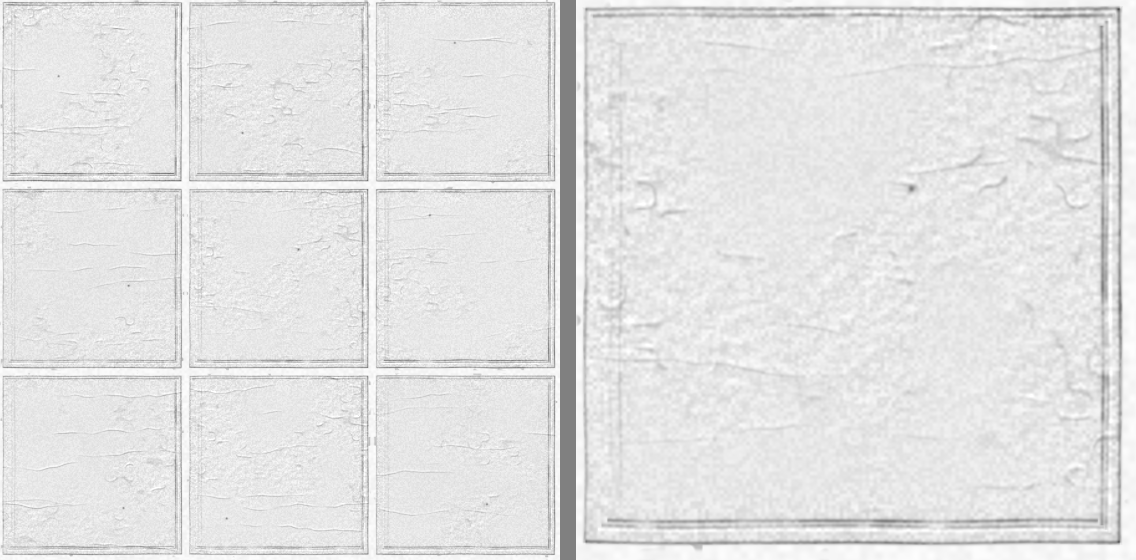
Left, the full canvas; right, a detail of the centre.
Give the GLSL for this texture map, as a WebGL 1 fragment shader.

```glsl
precision highp float;
// Glazed white square tiles, three by three, with pale grout, bevelled rims, wrinkles and flecks.
uniform vec2 u_resolution;

const float TILES = 3.0;
const float GROUT_HALF = 0.020;    // lengths are in tile widths
const vec2 GRID_SHIFT = vec2(0.006, -0.008);
const float RIM_WOBBLE = 0.005;
const float LINE_WIDTH = 0.0036;
const float GLAZE = 0.906;
const float GROUT = 0.968;
const float TILE_VARIATION = 0.012;
const float CLOUDING = 0.02;
const float RIM_SHADE = 0.022;
const float GRAIN = 0.085;
const float GRAIN_SCALE = 150.0;
const float RELIEF_SCALE = 56.0;
const float RELIEF = 0.13;
const float FLECK_SCALE = 24.0;
const float FLECK = 0.13;
const float WRINKLE = 0.13;
const float PIT = 0.35;
const float CHIP = 0.22;

float hash(vec2 p) {
  vec3 q = fract(vec3(p.xyx) * 0.1031);
  q += dot(q, q.yzx + 33.33);
  return fract((q.x + q.y) * q.z);
}

float noise(vec2 p) {
  vec2 i = floor(p), f = fract(p);
  f = f * f * (3.0 - 2.0 * f);
  return mix(mix(hash(i), hash(i + vec2(1.0, 0.0)), f.x),
             mix(hash(i + vec2(0.0, 1.0)), hash(i + 1.0), f.x), f.y);
}

float fbm(vec2 p) {
  float sum = 0.0, gain = 0.5;
  for (int i = 0; i < 3; i++) {
    sum += gain * noise(p);
    p = p * 2.03 + 17.0;
    gain *= 0.5;
  }
  return sum / 0.875;
}

// Soft stroke at distance d, never thinner than a pixel
float stroke(float d, float width, float px) {
  float w = max(width, px * 0.6);
  return exp(-d * d / (w * w));
}

// Rim line parallel to one side, mitred at its ends
float rim(float side, float along, float offset, float px) {
  float mitre = smoothstep(offset - px, offset + px, min(along, 1.0 - along));
  return stroke(side - offset, LINE_WIDTH, px) * mitre;
}

// Broken dark grooves, a light ridge and soft shade for one bevelled side
float bevel(float side, float along, float width, float strength, float seed, float px) {
  float worn = 0.65 + 0.7 * noise(vec2(along * 9.0, seed));
  float broken = smoothstep(0.1, 0.6, noise(vec2(along * 23.0, seed + 11.0)));
  float d = side + (noise(vec2(along * 6.0, seed + 5.0)) - 0.5) * RIM_WOBBLE;
  float drift = (noise(vec2(along * 4.0, seed + 8.0)) - 0.5) * RIM_WOBBLE;
  float tone = -0.30 * rim(d, along, GROUT_HALF + 0.003, px) * (0.35 + 0.65 * strength);
  tone += 0.09 * rim(d, along, GROUT_HALF + width * 0.6, px) * strength;
  tone -= 0.16 * rim(d + drift, along, GROUT_HALF + width * 0.75, px) * strength * broken;
  tone -= 0.28 * rim(d, along, GROUT_HALF + width, px) * strength * (0.4 + 0.6 * broken);
  float body = smoothstep(0.0, 0.01, d - GROUT_HALF);
  float shade = body * (1.0 - smoothstep(width, width + 0.02, d - GROUT_HALF));
  shade *= smoothstep(GROUT_HALF, GROUT_HALF + 0.01, min(along, 1.0 - along));
  return (tone - RIM_SHADE * strength * shade) * worn;
}

float wrinkles(vec2 p, vec2 id, float px) {
  float tone = 0.0;
  for (int i = 0; i < 7; i++) {
    vec2 key = id * 13.0 + float(i) * vec2(3.7, 7.1);
    float y = 0.08 + 0.84 * hash(key) + (hash(key + 1.0) - 0.5) * 0.14 * (p.x - 0.5);
    y += (fbm(vec2(p.x * 5.0, hash(key + 2.0) * 90.0)) - 0.5) * 0.07;
    float reach = 0.2 + 0.45 * hash(key + 3.0);
    float fade = 1.0 - smoothstep(reach * 0.5, reach, abs(p.x - hash(key + 4.0)));
    fade *= smoothstep(0.2, 0.75, noise(vec2(p.x * 11.0, key.y)));
    float d = p.y - y;
    tone += fade * (0.4 * stroke(d - 0.008, 0.005, px) - stroke(d, 0.0035, px));
  }
  return tone * (0.35 + 0.75 * hash(id + 40.0));
}

// Short curled scratches along noise contours, each with a light upper lip
float flecks(vec2 p, float seed) {
  vec2 q = p * FLECK_SCALE * vec2(0.8, 1.0) + seed;
  float sparse = smoothstep(0.5, 0.75, noise(q * 0.9 + 31.0));
  float n = noise(q) - 0.5;
  float lip = noise(q - vec2(0.0, 0.2)) - 0.5;
  return sparse * (0.5 * stroke(lip, 0.09, 0.0) - stroke(n, 0.09, 0.0));
}

void main() {
  vec2 g = gl_FragCoord.xy / u_resolution * TILES + GRID_SHIFT;
  float px = TILES / min(u_resolution.x, u_resolution.y);
  vec2 id = mod(floor(g), TILES);
  vec2 p = fract(g);
  float seed = hash(id + 3.0) * 60.0;

  // Uneven tile outline
  vec2 wobble = vec2(noise(vec2(g.y * 16.0, 3.0)), noise(vec2(g.x * 16.0, 8.0))) - 0.5;
  vec2 inset = min(p, 1.0 - p) + wobble * RIM_WOBBLE;
  float edge = min(inset.x, inset.y) - GROUT_HALF;
  float tileMask = smoothstep(-px, px, edge);

  // Glaze: clouds, rough flecked patches, wrinkles, a pit and fine grain
  float patchMask = smoothstep(0.40, 0.68, fbm(p * 3.2 + seed));
  vec2 reliefAt = p * RELIEF_SCALE * vec2(0.75, 1.0) + seed;
  float relief = fbm(reliefAt) - fbm(reliefAt + vec2(-0.2, 0.45));
  float rimGrain = 1.0 - smoothstep(0.0, 0.13, edge);
  float tile = GLAZE + (hash(id + 31.0) - 0.5) * TILE_VARIATION;
  tile += (fbm(p * 5.0 + seed + 9.0) - 0.5) * CLOUDING;
  tile += relief * RELIEF * (0.2 + 0.7 * patchMask) + FLECK * flecks(p, seed) * patchMask;
  tile += (noise(g * GRAIN_SCALE) - 0.5) * GRAIN * (0.7 + 0.3 * patchMask + 0.6 * rimGrain);
  vec2 pitAt = 0.15 + 0.7 * vec2(hash(id + 51.0), hash(id + 57.0));
  tile += WRINKLE * wrinkles(p, id, px) - PIT * stroke(length(p - pitAt), 0.006, px);

  // Bevels, strongest at the right and bottom
  float vary = 0.7 + 0.6 * hash(id + 21.0);
  float rims = bevel(p.x, p.y, 0.065, 0.22 * vary, seed + 1.0, px);
  rims += bevel(1.0 - p.x, p.y, 0.034, 0.90 * vary, seed + 2.0, px);
  rims += bevel(p.y, p.x, 0.042, 0.90 * vary, seed + 3.0, px);
  rims += bevel(1.0 - p.y, p.x, 0.016, 0.60 * vary, seed + 4.0, px);

  // Grout with scattered chips along its borders
  float chips = smoothstep(0.80, 0.92, noise(g * 31.0)) * stroke(edge + 0.005, 0.006, px);
  float grout = GROUT + 0.05 * (noise(g * 75.0) - 0.5) - CHIP * chips;

  gl_FragColor = vec4(vec3(clamp(mix(grout, tile, tileMask) + rims, 0.0, 1.0)), 1.0);
}
```
